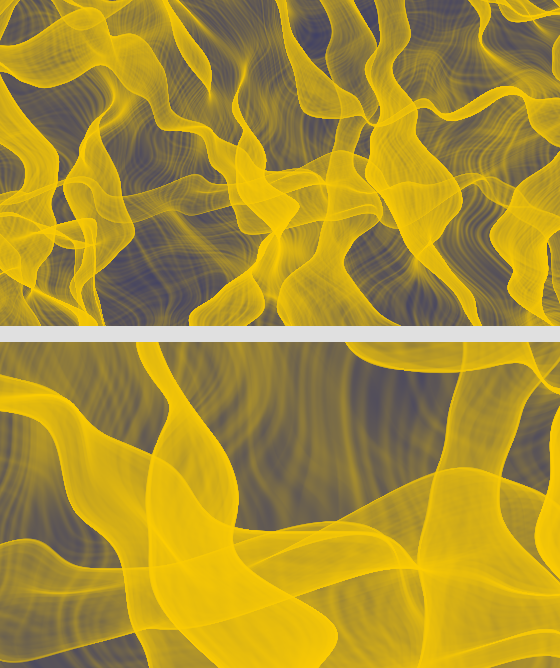
Top: the whole. Bottom: its middle third, enlarged.
Give the GLSL for this background, as a Shadertoy shader.

```glsl
vec2 hash22(vec2 p) {
    vec3 h = fract(p.xyx * vec3(0.1031, 0.1030, 0.0973));
    h += dot(h, h.yzx + 33.33);
    return fract((h.xx + h.yz) * h.zy);
}

float cornerSlope(vec2 cell, vec2 offset, vec2 corner) {
    return dot(hash22(cell + corner) * 2.0 - 1.0, offset - corner);
}

// Gradient noise with a quintic fade
float noise(vec2 p) {
    vec2 cell = floor(p), f = p - cell;
    vec2 u = f * f * f * (f * (f * 6.0 - 15.0) + 10.0);
    return mix(mix(cornerSlope(cell, f, vec2(0, 0)), cornerSlope(cell, f, vec2(1, 0)), u.x),
               mix(cornerSlope(cell, f, vec2(0, 1)), cornerSlope(cell, f, vec2(1, 1)), u.x), u.y);
}

// Where the thread t of a crumpled sheet lies at the given height
float threadPosition(float t, float height, float seed) {
    float broad = noise(vec2(t * 4.2, height * 1.7) + seed);
    float medium = noise(vec2(t * 9.0, height * 5.0) + seed * 2.0);
    float ripple = sin(t * 45.0 + height * 32.0 + broad * 16.0 + medium * 6.0);
    return t + 0.66 * broad + 0.17 * medium + 0.008 * ripple;
}

// Sum of all folds over q; threads crowd together where the sheet turns back
float sheetDensity(vec2 q, float seed, float blur) {
    const float spacing = 0.009;
    float start = floor((q.x - 0.45) / spacing) * spacing;
    float previous = threadPosition(start, q.y, seed);
    float density = 0.0;
    for (int i = 1; i <= 101; i++) {
        float t = start + float(i) * spacing;
        float current = threadPosition(t, q.y, seed);
        float low = min(previous, current), high = max(previous, current);
        float overlap = min(high, q.x + blur) - max(low, q.x - blur);
        if (overlap > 0.0) {
            float span = high - low;
            float along = clamp((q.x - previous) / (current - previous), 0.0, 1.0);
            float thread = t + (along - 1.0) * spacing;
            // Broad thick and thin zones, then bright threads on stretched cloth
            float thickness = exp2(3.0 * noise(vec2(thread * 3.0, q.y * 1.6) + seed * 3.0));
            float stretch = smoothstep(0.5, 2.5, span / spacing);
            float threads = noise(vec2(thread * 240.0, q.y * 2.0 + seed));
            density += spacing * overlap / (span * 2.0 * blur) * thickness
                     * exp2(2.0 * stretch * threads);
        }
        previous = current;
    }
    return density;
}

vec2 rotate(vec2 p, float angle) {
    float c = cos(angle), s = sin(angle);
    return vec2(c * p.x + s * p.y, c * p.y - s * p.x);
}

void mainImage(out vec4 fragColor, in vec2 fragCoord) {
    vec2 p = fragCoord / iResolution.y;
    float blur = max(0.6 / iResolution.y, 0.001);

    // Bend the sheets so that their folds change direction
    p += 0.12 * vec2(noise(p * 1.7 + 4.3), noise(p * 1.7 + 19.6));

    // One upright sheet and one lying across it
    float density = 0.72 * sheetDensity(rotate(p, 0.1), 7.4, blur)
                  + 0.4 * sheetDensity(rotate(p, 1.2), 31.7, blur);

    // Gentle shoulder keeps the folds visible inside crowded cloth
    float light = 1.5 * pow(density, 1.5);
    vec3 dusk = vec3(0.22, 0.23, 0.41);
    vec3 gold = vec3(1.0, 0.81, 0.0);
    fragColor = vec4(mix(dusk, gold, light / (1.0 + light)), 1.0);
}
```
